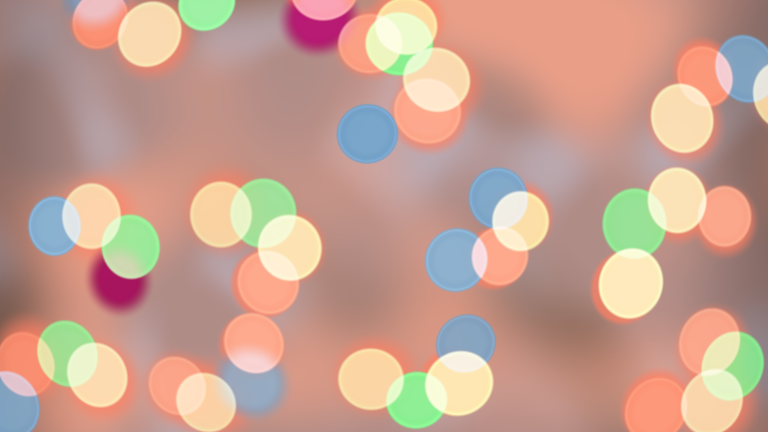
Reproduce this background procedurally as a Shadertoy shader.

```glsl
// Out-of-focus fairy lights: short strings of translucent discs over a dusty,
// blurred backdrop. Gradient noise tints the backdrop; hashed strings place the
// discs, which are screened together so that overlaps turn pale and bright.

const int COLUMNS = 4;
const int ROWS = 3;
const int PER_STRING = 4;
const float GOLDEN = 0.618034;

const vec3 CREAM   = vec3(1.00, 0.94, 0.76);
const vec3 SALMON  = vec3(1.00, 0.68, 0.57);
const vec3 MINT    = vec3(0.62, 0.97, 0.66);
const vec3 SKY     = vec3(0.53, 0.71, 0.84);
const vec3 MAGENTA = vec3(0.72, 0.08, 0.45);
const vec3 EMBER   = vec3(1.00, 0.50, 0.39);

vec2 hash2(vec2 p) {
    vec3 q = fract(vec3(p.xyx) * vec3(0.1031, 0.1030, 0.0973));
    q += dot(q, q.yzx + 33.33);
    return fract((q.xx + q.yz) * q.zy);
}

float cornerSlope(vec2 cell, vec2 corner, vec2 f) {
    return dot(hash2(cell + corner + 71.0) * 2.0 - 1.0, f - corner);
}

// Gradient noise, roughly -0.7 to 0.7
float gradientNoise(vec2 p) {
    vec2 cell = floor(p), f = p - cell;
    vec2 u = f * f * f * (f * (f * 6.0 - 15.0) + 10.0);
    float low  = mix(cornerSlope(cell, vec2(0, 0), f), cornerSlope(cell, vec2(1, 0), f), u.x);
    float high = mix(cornerSlope(cell, vec2(0, 1), f), cornerSlope(cell, vec2(1, 1), f), u.x);
    return mix(low, high, u.y);
}

// Blurred mauve, brown, peach and blue-grey patches
vec3 backdrop(vec2 p, float aspect) {
    vec3 colour = vec3(0.69, 0.55, 0.53);
    float warmth = gradientNoise(p * 2.6 + 3.0);
    float haze = gradientNoise(p * 3.7 + 17.0);
    float shade = gradientNoise(p * 2.3 + 41.0);
    colour = mix(colour, vec3(0.73, 0.66, 0.69), smoothstep(-0.05, 0.4, haze));
    colour = mix(colour, vec3(0.55, 0.40, 0.33), smoothstep(-0.05, 0.45, shade));
    colour = mix(colour, vec3(0.91, 0.62, 0.53), smoothstep(-0.12, 0.38, warmth));
    float side = abs(p.x / aspect - 0.5) * 2.0;
    return colour * (1.0 - 0.25 * smoothstep(0.7, 1.05, side));
}

// Palette shares follow the width of each interval of pick
vec3 bulbColour(float pick, float depth) {
    vec3 colour = pick < 0.33 ? CREAM : pick < 0.60 ? SALMON
                : pick < 0.78 ? MINT : pick < 0.96 ? SKY : MAGENTA;
    return mix(colour, colour * colour, 0.5 * depth * depth);
}

// Distance to a disc that narrows away from the middle of the lens
float lensDisc(vec2 p, vec2 centre, float radius, vec2 middle) {
    vec2 offset = p - centre, axis = centre - middle;
    float reach = length(axis);
    axis /= max(reach, 0.001);
    offset += axis * dot(offset, axis) * 0.18 * reach;
    return length(offset) - radius;
}

float fill(float dist, float soft) {
    return 1.0 - smoothstep(-soft, soft, dist);
}

vec3 screenBlend(vec3 a, vec3 b) {
    return 1.0 - (1.0 - a) * (1.0 - b);
}

void mainImage(out vec4 fragColor, in vec2 fragCoord) {
    vec2 p = fragCoord / iResolution.y;
    float aspect = iResolution.x / iResolution.y;
    vec2 middle = vec2(aspect, 1.0) * 0.5;
    vec2 cellSize = vec2(aspect / float(COLUMNS), 1.0 / float(ROWS));
    vec3 base = backdrop(p, aspect);
    vec3 light = vec3(0.0);
    float cover = 0.0;

    for (int i = 0; i < COLUMNS * ROWS * PER_STRING; i++) {
        // Place the disc along its string
        int strand = i / PER_STRING;
        vec2 cell = vec2(strand % COLUMNS, strand / COLUMNS);
        vec2 start = hash2(cell + 5.0), vary = hash2(vec2(i, 23));
        vec2 look = hash2(vec2(i, 57));
        float link = float(i % PER_STRING) - 0.5 * float(PER_STRING - 1);
        float angle = 6.2832 * start.x + 0.5 * link;
        vec2 centre = (cell + 0.2 + 0.6 * start.yx) * cellSize;
        centre += link * mix(0.09, 0.15, vary.x) * vec2(cos(angle), 0.8 * sin(angle));

        // Choose its colour, focus and strength
        float pick = fract(float(i) * GOLDEN + 0.1);
        bool warm = pick < 0.60;
        bool blurred = pick >= 0.96 || (pick >= 0.78 && look.x > 0.75);
        float soft = blurred ? 0.025 : 0.0038;
        float radius = mix(0.068, 0.083, vary.y);
        float strength = mix(0.95, 0.72, pick < 0.96 ? look.x * look.x : 0.0);
        vec3 colour = bulbColour(pick, look.y);
        float dist = lensDisc(p, centre, radius, middle);

        // Reddish fringe around warm bulbs, slightly off centre
        vec2 shift = (look - 0.5) * 0.03;
        float fringe = lensDisc(p, centre + shift, radius, middle);
        float spread = mix(0.008, 0.04, look.x * look.x);
        base = mix(base, EMBER, (warm ? 0.7 : 0.0) * fill(fringe - 0.3 * spread, spread));

        // Translucent body, richer toward a faint bright rim
        float body = fill(dist, soft) * strength;
        float edge = smoothstep(-0.03, 0.0, dist);
        float rim = blurred ? 0.0 : 0.09 * exp(-abs(dist + 0.005) * 240.0);
        colour = mix(colour, colour * colour, 0.25 * edge);
        light = screenBlend(light, min(colour + rim, 1.0) * body);
        cover = 1.0 - (1.0 - cover) * (1.0 - body);
    }

    fragColor = vec4(clamp(base * (1.0 - cover) + light, 0.0, 1.0), 1.0);
}
```
